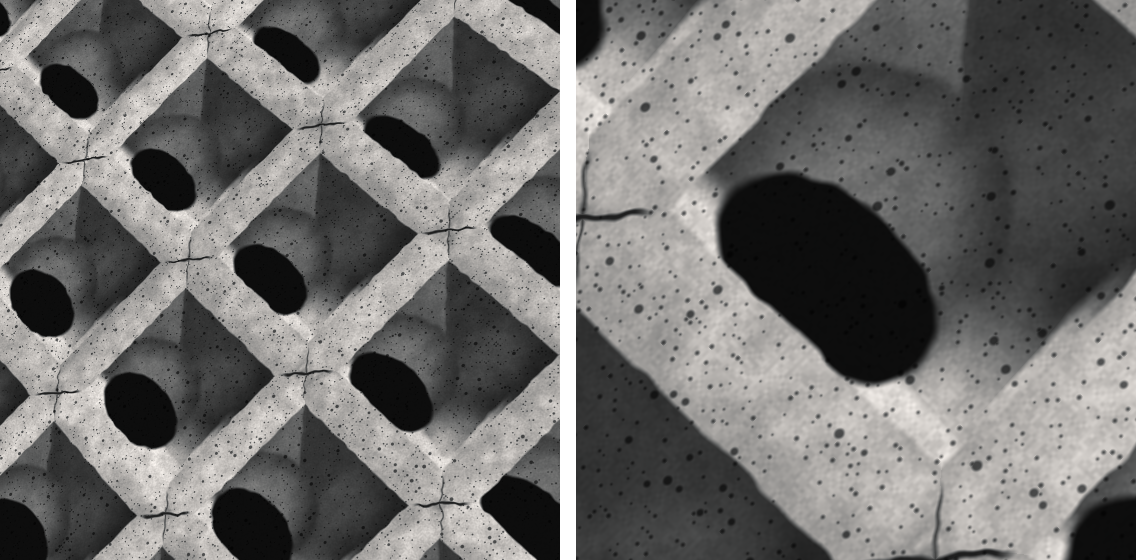
Left: the whole. Right: its middle third, enlarged.
Give the GLSL for this pattern, as a three.js fragment shader.

```glsl
// Weathered concrete lattice of tilted square recesses, each pierced by an oval hole.
varying vec2 vUv;

const float AA = 0.006;         // edge softness in lattice units
const float HALF_BAR = 0.116;   // half the bar width in lattice units

float hash(vec2 p) {
  vec3 q = fract(p.xyx * vec3(0.1031, 0.1030, 0.0973));
  q += dot(q, q.yzx + 33.33);
  return fract((q.x + q.y) * q.z);
}

float noise(vec2 p) {
  vec2 i = floor(p), f = fract(p);
  f = f * f * (3.0 - 2.0 * f);
  return mix(mix(hash(i), hash(i + vec2(1, 0)), f.x),
             mix(hash(i + vec2(0, 1)), hash(i + vec2(1, 1)), f.x), f.y);
}

float fbm(vec2 p) {
  float sum = 0.0, gain = 0.5;
  for (int k = 0; k < 4; k++) {
    sum += gain * noise(p);
    p = p * 2.03 + 17.1;
    gain *= 0.5;
  }
  return sum / 0.9375;
}

// 1 inside a band of the given half width, 0 outside
float line(float d, float halfWidth, float soft) {
  return 1.0 - smoothstep(halfWidth - soft, halfWidth + soft, abs(d));
}

float ellipse(vec2 p, vec2 radii) {
  return (length(p / radii) - 1.0) * min(radii.x, radii.y);
}

// Scattered air pockets, one candidate per grid square
float pits(vec2 p, float scale, float chance) {
  vec2 id = floor(p * scale);
  vec2 centre = 0.35 + 0.3 * vec2(hash(id + 3.7), hash(id + 9.2));
  float radius = 0.1 + 0.22 * hash(id + 21.4);
  float d = length(fract(p * scale) - centre) - radius;
  float soft = AA * scale * 0.6;
  return step(hash(id), chance) * (1.0 - smoothstep(-soft, soft, d));
}

// Canvas point (y down) to lattice coordinates: x runs down-right, y down-left
vec2 toLattice(vec2 c) {
  const vec2 tilt = vec2(-0.06, 0.005);
  vec2 rowX = vec2(0.166, -0.2214) - tilt * c.x;
  vec2 rowY = vec2(0.152, 0.2279) - tilt * c.y;
  vec2 r = c - vec2(0.3737, 0.0586);
  return vec2(r.x * rowY.y - rowX.y * r.y, rowX.x * r.y - rowY.x * r.x)
       / (rowX.x * rowY.y - rowX.y * rowY.x);
}

float recessShade(vec2 p, vec2 cell, float mottle) {
  vec2 hole = vec2(0.5 - 0.05 * cell.x, 0.78 - 0.045 * cell.y);
  vec2 radii = vec2(0.26, 0.13 + 0.02 * cell.y + 0.007 * cell.x);
  float side = p.x - p.y;

  // Two upper walls meeting in a crease
  float leftWall = 0.38 - 0.14 * smoothstep(0.25, 0.8, p.y);
  float lobe = ellipse(p - vec2(0.66, 0.35), vec2(0.23, 0.25));
  float rightWall = 0.20 + 0.07 * (1.0 - smoothstep(-0.16, 0.02, lobe));
  rightWall -= 0.07 * smoothstep(0.62, 0.9, p.x);
  float shade = mix(leftWall, rightWall, smoothstep(-0.025, 0.025, side));
  shade -= 0.07 * line(side, 0.006, 0.012) * (1.0 - smoothstep(0.5, 0.7, p.x));

  // Funnel narrowing to the hole
  float mouth = ellipse(p - hole - vec2(-0.05, -0.12), vec2(0.31, 0.27));
  float funnel = 0.24 + 0.19 * (1.0 - smoothstep(-0.17, 0.0, mouth));
  funnel -= 0.08 * smoothstep(-0.1, 0.35, p.x - hole.x);
  shade = mix(shade, funnel, 1.0 - smoothstep(-0.018, 0.012, mouth));

  // Sunlit floor, lip and lower edge
  float ledge = smoothstep(0.58, 0.8, p.x) * smoothstep(0.48, 0.85, p.y);
  float lip = smoothstep(hole.y - 0.01, hole.y + 0.06, p.y);
  float rim = smoothstep(0.835, 0.865, p.x) * smoothstep(0.35, 0.65, p.y);
  shade = mix(shade, 0.84, max(max(ledge * 0.85, lip), rim * 0.8));
  shade *= 0.84 + 0.32 * mottle;

  float bore = ellipse(p - hole, radii);
  return mix(0.05, shade, smoothstep(-AA, AA * 1.5, bore));
}

float barShade(vec2 uv, vec2 node, vec2 q, float mottle) {
  bool alongX = abs(q.y) < abs(q.x);
  vec2 id = alongX ? vec2(floor(uv.x), node.y + 40.5) : vec2(node.x + 40.5, floor(uv.y));
  float shade = 0.75 + 0.1 * (hash(id + 11.0) - 0.5) + 0.28 * (mottle - 0.5);

  // Grey weathering along one edge
  float across = alongX ? q.y : -q.x;
  float stain = smoothstep(-0.02, 0.1, across + 0.18 * (fbm(uv * 7.0 + 5.0) - 0.55));
  shade = mix(shade, 0.52, stain * (0.25 + 0.5 * hash(id + 4.0)));

  // Mitred joints with dirt around the crossing
  float wobble = 0.018 * (noise(uv * 32.0) - 0.5);
  float crack = max(line(q.x + q.y + wobble, 0.009, 0.007),
                    0.75 * line(q.x - q.y + wobble, 0.005, 0.007));
  float dirt = (1.0 - smoothstep(0.0, 0.11, length(q))) * noise(uv * 45.0);
  shade -= 0.25 * dirt;
  return mix(shade, 0.12, crack * (1.0 - smoothstep(0.10, 0.15, length(q))));
}

void main() {
  vec2 uv = toLattice(vec2(vUv.x, 1.0 - vUv.y));
  float mottle = fbm(uv * 16.0), grain = noise(uv * 140.0) - 0.5;
  vec2 worn = uv + 0.012 * (vec2(noise(uv * 24.0), noise(uv * 24.0 + 50.0)) - 0.5);
  vec2 cell = floor(worn), p = fract(worn), node = floor(worn + 0.5);

  float edge = max(abs(p.x - 0.5), abs(p.y - 0.5)) - (0.5 - HALF_BAR);
  float bar = smoothstep(-AA, AA, edge);
  float shade = mix(recessShade(p, cell, mottle),
                    barShade(worn, node, worn - node, mottle), bar);

  float pores = max(pits(uv, 34.0, 0.07), pits(uv + 7.3, 75.0, 0.12));
  shade *= 1.0 - 0.6 * pores;
  shade *= 1.0 + 0.13 * grain;
  vec3 tint = mix(vec3(0.99, 1.0, 1.0), vec3(1.01, 0.99, 0.97), smoothstep(0.3, 0.75, shade));
  gl_FragColor = vec4(clamp(shade * tint, 0.0, 1.0), 1.0);
}
```
